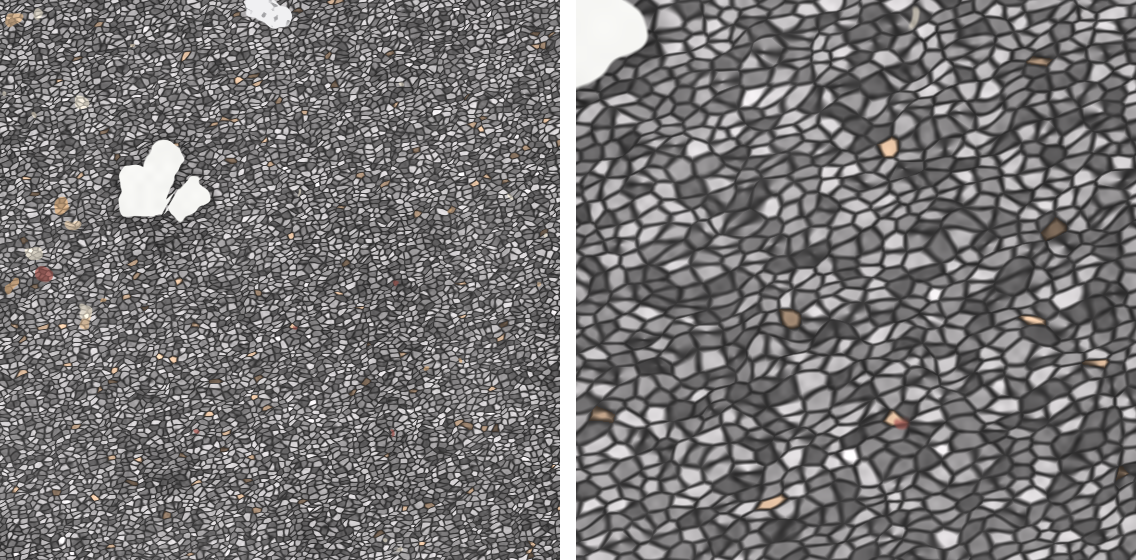
Left, the full canvas; right, a detail of the centre.
A WebGL 1 fragment shader for this texture:

```glsl
precision highp float;
uniform vec2 u_resolution;

vec3 hash3(vec2 p) {
  vec3 q = fract(p.xyx * vec3(0.1031, 0.1030, 0.0973));
  q += dot(q, q.yxz + 33.33);
  return fract((q.xxy + q.yzz) * q.zyx);
}

float noise(vec2 p) {
  vec2 i = floor(p), f = fract(p);
  f = f * f * (3.0 - 2.0 * f);
  float low = mix(hash3(i).x, hash3(i + vec2(1.0, 0.0)).x, f.x);
  float high = mix(hash3(i + vec2(0.0, 1.0)).x, hash3(i + 1.0).x, f.x);
  return mix(low, high, f.y);
}

vec2 turn(vec2 p, float angle) {
  float c = cos(angle), s = sin(angle);
  return vec2(c * p.x + s * p.y, c * p.y - s * p.x);
}

float roundedBox(vec2 p, float angle, vec2 halfSize, float radius) {
  vec2 d = abs(turn(p, angle)) - halfSize + radius;
  return length(max(d, 0.0)) + min(max(d.x, d.y), 0.0) - radius;
}

float cover(float d) {
  return 1.0 - smoothstep(-0.0015, 0.0015, d);
}

// Flattened grains: Voronoi cells with dark gaps
vec3 sand(vec2 uv) {
  vec2 bend = vec2(noise(uv * 45.0), noise(uv * 45.0 + 71.0)) - 0.5;
  vec2 p = turn(uv + bend * 0.009, 0.27) * vec2(74.0, 120.0) + 200.0;
  vec2 cell = floor(p);
  float nearest = 9.0, second = 9.0;
  vec3 grain = vec3(0.0);
  for (int y = -1; y <= 1; y++) {
    for (int x = -1; x <= 1; x++) {
      vec2 id = cell + vec2(float(x), float(y));
      vec3 h = hash3(id);
      float d = length(id + 0.08 + 0.84 * h.xy - p);
      if (d < nearest) {
        second = nearest;
        nearest = d;
        grain = hash3(id + 37.0);
      } else {
        second = min(second, d);
      }
    }
  }
  float body = smoothstep(0.0, 0.46, second - nearest);
  float tone = 0.36 + 0.53 * grain.x + 0.12 * step(0.96, grain.y);
  float light = mix(0.22, tone, body);
  light += 0.09 * (noise(uv * 210.0) - 0.5) + 0.06 * (noise(uv * 7.0) - 0.5);
  vec3 tint = mix(vec3(1.0, 0.985, 0.995), vec3(1.12, 0.95, 0.8), step(0.985, grain.z));
  return light * tint;
}

void main() {
  vec2 uv = gl_FragCoord.xy / u_resolution;
  vec3 color = sand(uv);
  float texture = dot(color, vec3(0.333));
  vec2 ragged = uv + 0.008 * (vec2(noise(uv * 70.0), noise(uv * 70.0 + 19.0)) - 0.5);

  // Shell chips, larger and denser toward the upper left
  for (int i = 0; i < 28; i++) {
    float n = float(i);
    vec3 place = hash3(vec2(n, 5.0));
    vec3 kind = hash3(vec2(n, 83.0));
    float big = step(n, 9.5);
    vec2 center = mix(place.xy, vec2(0.21 * place.x, 0.3 + 0.7 * place.y), big);
    vec2 size = mix(0.005, 0.015, big) * vec2(0.7 + 0.5 * kind.x, 0.5 + 0.4 * kind.y);
    float d = roundedBox(ragged - center, place.z * 3.14, size, size.y);
    vec3 chip = mix(vec3(0.9, 0.87, 0.81), vec3(0.82, 0.66, 0.49), smoothstep(0.5, 0.75, kind.z));
    chip = mix(chip, vec3(0.62, 0.36, 0.34), step(0.9, kind.z));
    color = mix(color, chip * (0.68 + 0.55 * texture), 0.85 * cover(d));
  }

  // Broken white shell: block, upright lobe and side lobe
  float shell = roundedBox(ragged - vec2(0.256, 0.659), 0.0, vec2(0.041, 0.045), 0.009);
  shell = min(shell, roundedBox(ragged - vec2(0.283, 0.690), 1.17, vec2(0.060, 0.030), 0.022));
  float sideLobe = roundedBox(ragged - vec2(0.333, 0.643), 0.7, vec2(0.040, 0.025), 0.014);
  float crack = abs(dot(uv - vec2(0.299, 0.632), vec2(0.87, -0.5))) - 0.0015;
  shell = max(min(shell, sideLobe), -crack);
  color *= mix(0.78, 1.0, smoothstep(0.0, 0.02, shell));
  color = mix(color, vec3(0.98, 0.98, 0.97) - 0.03 * noise(uv * 60.0), cover(shell));

  // Pitted white pebble on the upper edge
  float pebble = roundedBox(ragged - vec2(0.478, 0.979), -0.42, vec2(0.044, 0.022), 0.021);
  float pits = smoothstep(0.72, 0.9, noise(turn(uv, -0.42) * vec2(90.0, 190.0)));
  color = mix(color, vec3(0.94, 0.94, 0.95) - 0.3 * pits, cover(pebble));

  gl_FragColor = vec4(clamp(color, 0.0, 1.0), 1.0);
}
```
